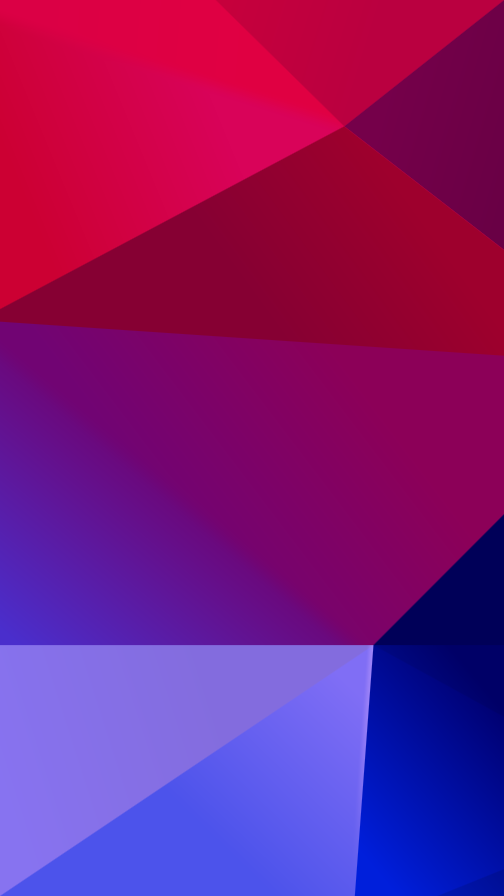
A Shadertoy shader for this background:

```glsl
// Positive on the left of the directed line a -> b
float lineSide(vec2 p, vec2 a, vec2 b) {
    vec2 along = b - a, offset = p - a;
    return (along.x * offset.y - along.y * offset.x) / length(along);
}

// Antialiased half plane on the left of a -> b
float leftOf(vec2 p, vec2 a, vec2 b) {
    float d = lineSide(p, a, b);
    return clamp(d / max(fwidth(d), 1e-5) + 0.5, 0.0, 1.0);
}

// Linear gradient from one point to another
vec3 ramp(vec2 p, vec2 a, vec2 b, vec3 from, vec3 to) {
    vec2 along = b - a;
    return mix(from, to, clamp(dot(p - a, along) / dot(along, along), 0.0, 1.0));
}

// Warm facets that meet at the upper node
vec3 upperFacets(vec2 p, vec2 node, vec2 leftEdge) {
    vec2 topEdge = vec2(0.428, 1.0), corner = vec2(1.0), rightEdge = vec2(1.0, 0.721);
    vec2 foldStart = vec2(0.0, 0.98);

    vec3 scarlet = ramp(p, vec2(0.1, 0.98), vec2(0.5, 0.92),
                        vec3(0.86, 0.0, 0.27), vec3(0.88, 0.0, 0.26));
    vec3 rose = ramp(p, vec2(0.42, 0.9), vec2(0.12, 0.68),
                     vec3(0.85, 0.01, 0.35), vec3(0.80, 0.0, 0.20));
    vec3 ruby = ramp(p, node, topEdge, vec3(0.73, 0.0, 0.25), vec3(0.78, 0.0, 0.235));
    vec3 plum = ramp(p, vec2(0.75, 0.88), vec2(1.0, 0.75),
                     vec3(0.46, 0.0, 0.29), vec3(0.41, 0.0, 0.27));
    vec3 crimson = ramp(p, vec2(0.72, 0.85), vec2(0.55, 0.63),
                        vec3(0.62, 0.0, 0.175), vec3(0.525, 0.0, 0.20));

    float fold = smoothstep(-0.012, 0.012, lineSide(p, node, foldStart));
    vec3 color = mix(scarlet, rose, fold);
    color = mix(color, ruby, leftOf(p, topEdge, node) * leftOf(p, node, corner));
    color = mix(color, plum, leftOf(p, corner, node) * leftOf(p, node, rightEdge));
    return mix(color, crimson, leftOf(p, node, leftEdge) * leftOf(p, rightEdge, node));
}

// Magenta sheet with a soft violet fold
vec3 middleSheet(vec2 p, vec2 node) {
    vec3 magenta = ramp(p, vec2(0.65, 0.62), vec2(0.45, 0.35),
                        vec3(0.55, 0.0, 0.345), vec3(0.445, 0.015, 0.45));
    float depth = max(lineSide(p, node, vec2(0.0, 0.63)), 0.0);
    vec3 violet = mix(vec3(0.43, 0.02, 0.46), vec3(0.29, 0.18, 0.80),
                      clamp(depth / 0.30, 0.0, 1.0));
    return mix(magenta, violet, smoothstep(0.0, 0.035, depth));
}

// Pale and blue facets below the lower node
vec3 lowerFacets(vec2 p, vec2 node, vec2 foot) {
    vec2 origin = vec2(0.0);
    vec3 lavender = ramp(p, vec2(0.4, 0.25), vec2(0.05, 0.05),
                         vec3(0.515, 0.425, 0.87), vec3(0.53, 0.45, 0.94));
    vec3 periwinkle = ramp(p, vec2(0.68, 0.24), vec2(0.55, 0.0),
                           vec3(0.50, 0.43, 0.96), vec3(0.30, 0.325, 0.92));
    vec3 blue = ramp(p, vec2(0.92, 0.26), vec2(0.76, 0.02),
                     vec3(0.0, 0.0, 0.44), vec3(0.0, 0.12, 0.86));

    // Faint creases inside the blue facet
    blue *= 1.0 - 0.08 * leftOf(p, node, vec2(1.0, 0.20));
    blue *= 1.0 - 0.12 * leftOf(p, vec2(1.0, 0.03), vec2(0.868, 0.0));

    vec3 color = mix(lavender, periwinkle, leftOf(p, node, origin));
    float seam = lineSide(p, node, foot);
    float glow = smoothstep(-0.014, 0.0, seam) * smoothstep(0.0, 0.28, p.y);
    color = mix(color, vec3(0.68, 0.56, 0.98), 0.65 * glow);
    return mix(color, blue, leftOf(p, node, foot));
}

void mainImage(out vec4 fragColor, in vec2 fragCoord) {
    vec2 p = fragCoord / iResolution.xy;
    vec2 upperNode = vec2(0.683, 0.859), lowerNode = vec2(0.741, 0.280);
    vec2 horizon = vec2(0.0, lowerNode.y);

    vec3 color = upperFacets(p, upperNode, vec2(0.0, 0.655));
    color = mix(color, middleSheet(p, lowerNode),
                leftOf(p, vec2(1.0, 0.603), vec2(0.0, 0.641)));

    vec3 navy = vec3(0.0, 0.0, 0.345);
    color = mix(color, navy, leftOf(p, vec2(1.0, 0.426), lowerNode));
    color = mix(color, lowerFacets(p, lowerNode, vec2(0.704, 0.0)),
                leftOf(p, lowerNode, horizon));

    fragColor = vec4(color, 1.0);
}
```
